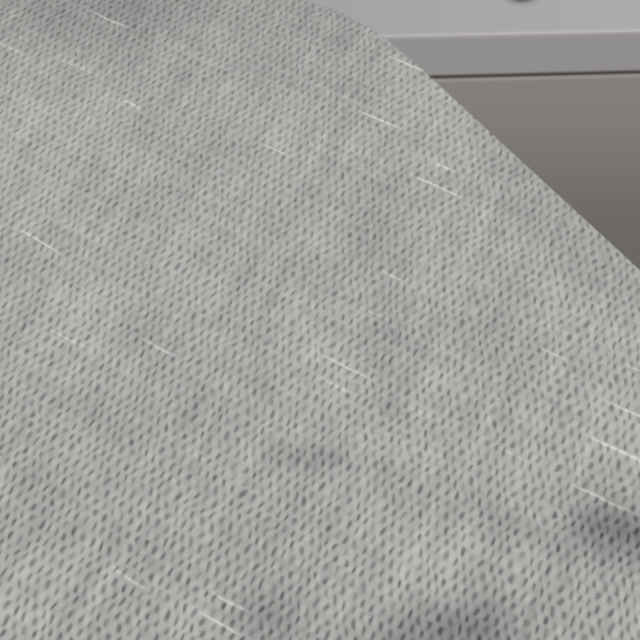
Reproduce this texture procedurally as a three.js fragment shader.

```glsl
// Draws grey slubbed woven cloth, draped in front of a plain panelled cabinet.
varying vec2 vUv;

const float TAU = 6.2831853;
const float WEFT_ANGLE = -0.52;
const float WARP_ANGLE = 1.18;
const vec3 CLOTH_TINT = vec3(1.0, 1.0, 0.985);
const vec3 WALL = vec3(0.66, 0.65, 0.65);
const vec3 RAIL = vec3(0.57, 0.56, 0.555);
const vec3 PANEL = vec3(0.515, 0.50, 0.49);
const vec3 PANEL_SHADE = vec3(0.42, 0.405, 0.395);

float hash(vec2 p) {
  p = fract(p * vec2(0.1031, 0.1173));
  p += dot(p, p.yx + 33.33);
  return fract((p.x + p.y) * p.x * 47.3);
}

vec2 gradientAt(vec2 cell) {
  float angle = TAU * hash(cell + 211.0);
  return vec2(cos(angle), sin(angle));
}

// Gradient noise, roughly -0.7 to 0.7
float noise(vec2 p) {
  vec2 i = floor(p);
  vec2 f = p - i;
  vec2 s = f * f * f * (f * (f * 6.0 - 15.0) + 10.0);
  vec2 e = vec2(1.0, 0.0);
  float low = mix(dot(gradientAt(i), f), dot(gradientAt(i + e), f - e), s.x);
  float high = mix(dot(gradientAt(i + e.yx), f - e.yx),
                   dot(gradientAt(i + 1.0), f - 1.0), s.x);
  return mix(low, high, s.y);
}

vec2 rotate(vec2 p, float angle) {
  float c = cos(angle);
  float s = sin(angle);
  return vec2(c * p.x + s * p.y, c * p.y - s * p.x);
}

// Coordinates of p along two slanted axes
vec2 skew(vec2 p, float xAngle, float yAngle) {
  vec2 a = vec2(cos(xAngle), sin(xAngle));
  vec2 b = vec2(cos(yAngle), sin(yAngle));
  return vec2(p.x * b.y - p.y * b.x, a.x * p.y - a.y * p.x) / (a.x * b.y - a.y * b.x);
}

// Soft elliptical spot, 1 at its centre
float spot(vec2 p, vec2 centre, vec2 radius, float angle) {
  vec2 d = rotate(p - centre, angle) / radius;
  return exp(-dot(d, d));
}

// Soft line around a signed distance
float line(float d, float width) {
  return exp(-d * d / (width * width));
}

// Perspective cloth coordinates: x along the weft, y along the warp
vec2 clothCoords(vec2 p) {
  vec2 plane = vec2(p.x - 0.6, p.y) / (1.0 - 0.3 * p.y);
  plane += 0.008 * vec2(noise(p * 6.0), noise(p * 6.0 + 40.0));
  return skew(plane, WEFT_ANGLE, WARP_ANGLE);
}

// Staggered yarn relief, from dark gaps (-1) to pale crowns, unevenly spaced
float weave(vec2 t) {
  t += 0.45 * vec2(noise(t * 0.45), noise(t * 0.45 + 70.0));
  t += 0.16 * vec2(noise(t * 1.1 + 20.0), noise(t * 1.1 + 90.0));
  float wave = cos(TAU * t.x) * cos(0.5 * TAU * t.y);
  float depth = 0.82 + 0.9 * noise(t * 0.9 + 130.0);
  float gap = smoothstep(-0.1, 1.0, wave);
  float crown = smoothstep(0.0, 1.0, -wave);
  return (0.2 * crown - gap) * depth;
}

// Sparse thick pale yarn pieces lying along the weft
float slubs(vec2 c) {
  vec2 g = c * vec2(6.0, 22.0) + 50.0;
  vec2 id = floor(g);
  vec2 f = g - id - 0.5;
  float len = mix(0.1, 0.36, hash(id + 17.0));
  float across = f.y - 0.5 * (hash(id + 31.0) - 0.5) + 0.08 * noise(g * 3.0);
  float ends = 1.0 - smoothstep(len * 0.4, len + 0.1, abs(f.x));
  float strength = smoothstep(0.82, 1.0, hash(id));
  return ends * line(across, 0.06) * strength;
}

// Broad creases and shadows
float folds(vec2 p) {
  float shade = 0.17 * spot(p, vec2(0.69, 0.01), vec2(0.11, 0.045), 0.1);
  shade += 0.14 * spot(p, vec2(0.97, 0.17), vec2(0.10, 0.04), -0.2);
  shade += 0.10 * spot(p, vec2(0.41, 0.03), vec2(0.06, 0.05), -0.7);
  shade += 0.06 * spot(p, vec2(0.49, 0.285), vec2(0.07, 0.02), -0.1);
  shade += 0.08 * spot(p, vec2(0.15, 1.03), vec2(0.4, 0.12), 0.0);
  return shade - 0.04 * noise(p * 4.0 + 8.0) - 0.035 * noise(p * 11.0);
}

vec3 cloth(vec2 p) {
  vec2 c = clothCoords(p);
  vec2 t = c * vec2(58.0, 52.0);
  float tone = 0.668 - folds(p);
  tone += mix(0.18, 0.11, p.y) * weave(t);
  tone += 0.05 * noise(vec2(t.x * 1.2, t.y * 0.06));
  tone += 0.035 * noise(vec2(t.x * 0.07, t.y * 1.2) + 60.0);
  tone += 0.04 * noise(t * 1.7 + 25.0);
  tone += 0.03 * noise(t * 0.4 + 45.0);
  tone += 0.15 * slubs(c);
  return tone * CLOTH_TINT;
}

// Wall, rail and panel divided by nearly level seams
vec3 cabinet(vec2 p) {
  float top = p.y - 0.942 - 0.022 * (p.x - 0.6);
  float seam = p.y - 0.880 - 0.025 * (p.x - 0.68);
  vec3 panel = mix(PANEL, PANEL_SHADE, smoothstep(0.88, 0.60, p.y));
  vec3 colour = mix(panel, RAIL, smoothstep(-0.002, 0.002, seam));
  colour = mix(colour, WALL + 0.06 * (p.x - 0.7), smoothstep(-0.002, 0.002, top));
  colour += 0.07 * line(top, 0.004) + 0.06 * line(seam + 0.006, 0.003);
  colour -= 0.25 * line(seam, 0.003);
  return colour - 0.45 * spot(p, vec2(0.815, 1.005), vec2(0.018, 0.008), 0.0);
}

void main() {
  // The hem runs straight, then rounds off towards the top
  float bend = clamp(0.65 - vUv.x, 0.0, 0.2);
  float hem = 0.90 - 0.92 * (vUv.x - 0.65) - 2.0 * bend * bend;
  float outside = smoothstep(-0.003, 0.003, vUv.y - hem);
  gl_FragColor = vec4(mix(cloth(vUv), cabinet(vUv), outside), 1.0);
}
```
